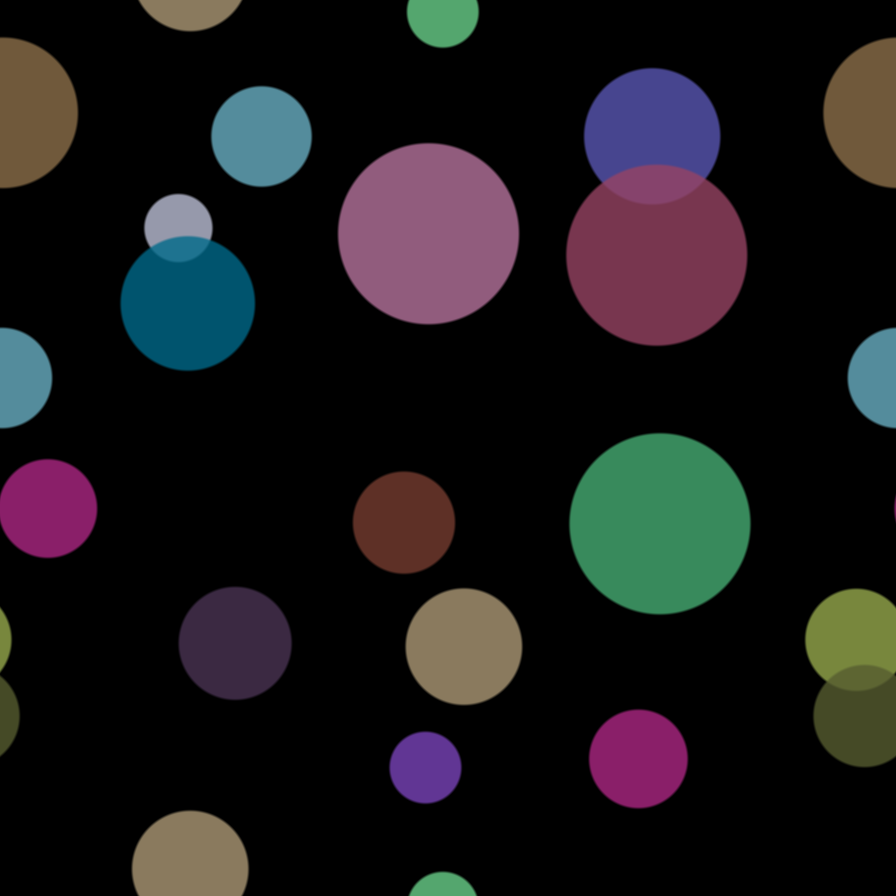
Give the GLSL for this background, as a Shadertoy shader.

```glsl
// Scattered translucent flat discs, a few overlapping, on a black background.

const vec3 palette[16] = vec3[16](
    vec3(0.38, 0.21, 0.58), vec3(0.59, 0.60, 0.67), vec3(0.47, 0.53, 0.24), vec3(0.28, 0.27, 0.56),
    vec3(0.37, 0.19, 0.15), vec3(0.54, 0.48, 0.37), vec3(0.33, 0.55, 0.61), vec3(0.54, 0.12, 0.41),
    vec3(0.57, 0.36, 0.49), vec3(0.23, 0.16, 0.26), vec3(0.44, 0.35, 0.23), vec3(0.22, 0.54, 0.36),
    vec3(0.33, 0.65, 0.43), vec3(0.00, 0.33, 0.43), vec3(0.27, 0.29, 0.15), vec3(0.47, 0.21, 0.31));

// Disc radius belonging to each colour.
const float radii[16] = float[16](
    0.040, 0.038, 0.057, 0.076, 0.057, 0.065, 0.056, 0.055,
    0.101, 0.063, 0.084, 0.101, 0.040, 0.075, 0.057, 0.101);

vec2 hash21(float n) {
    vec3 q = fract(vec3(n + 1.7) * vec3(0.1031, 0.1030, 0.0973));
    q += dot(q, q.yzx + 33.33);
    return fract((q.xx + q.yz) * q.zy);
}

// Evenly spread quasi-random sites, loosened by a small jitter.
vec2 site(int i) {
    float n = float(i);
    return fract(vec2(0.45, 0.16) + n * vec2(0.7549, 0.5698)) + 0.05 * (hash21(n) - 0.5);
}

void mainImage(out vec4 fragColor, in vec2 fragCoord) {
    vec2 p = fragCoord / iResolution.y;
    float soft = max(0.002, 0.8 / iResolution.y);
    vec3 color = vec3(0.0);

    for (int i = 0; i < 19; i++) {
        // The last three discs reuse colours from the middle of the palette.
        int tint = i < 16 ? i : i - 11;
        float radius = radii[tint];
        vec2 center = site(i);

        // Three discs lean on an earlier partner so that they overlap.
        if (i > 12 && i < 16) {
            int partner = i - 12;
            vec2 lean = normalize(vec2(0.06, -0.16) + 0.12 * (hash21(float(i) + 40.0) - 0.5));
            center = site(partner) + 0.75 * (radius + radii[partner]) * lean;
        }

        // Wrapped distance lets discs run off the edges.
        vec2 offset = fract(p - center + 0.5) - 0.5;
        float cover = 1.0 - smoothstep(-soft, soft, length(offset) - radius);

        // Each disc lets a fifth of what lies beneath shine through.
        color = mix(color, palette[tint] + 0.2 * color, cover);
    }

    fragColor = vec4(color, 1.0);
}
```
